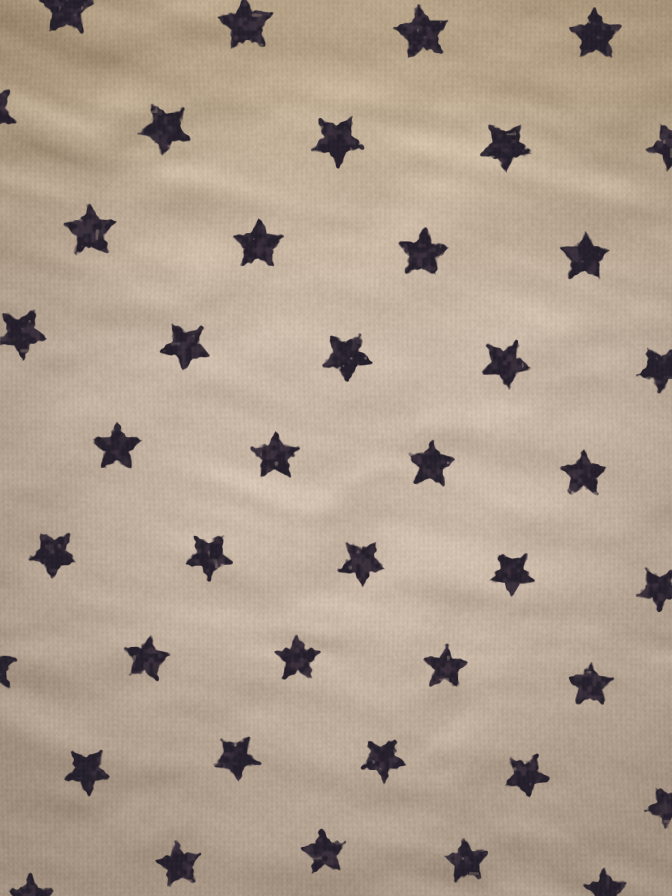
Write a WebGL 1 fragment shader that draws this pattern.

```glsl
precision highp float;
// Cream puckered knit fabric printed with staggered rows of navy stars.

uniform vec2 u_resolution;

const float PI = 3.14159265;
const int ROWS = 9;

// Row layout in canvas heights: constant, linear and quadratic terms of the row number
const vec3 SPACING = vec3(0.1966, -0.0068, 0.00026);
const vec3 ROW_X = vec3(0.3730, 0.0023, 0.00078);
const vec3 ROW_Y = vec3(0.0326, 0.1255, -0.0013);
const vec3 ROW_BEND = vec3(-0.0036, 0.0, 0.00024);
const float ROW_SLOPE = 0.0098;
const float COLUMN_BOW = 0.0016;

// Star shape, relative to the spacing of its row
const float STAR_RADIUS = 0.155;
const float INNER_RATIO = 0.51;
const float TIP_ROUNDING = 0.0011;
const float TILT_JITTER = 0.32;
const float EDGE_FRAY = 0.0036;
const float EDGE_SOFTNESS = 0.0013;

// Cloth
const vec2 KNIT_COUNT = vec2(190.0, 175.0);
const float KNIT_DEPTH = 0.018;
const float PUCKER_DEPTH = 0.15;
const vec3 CLOTH_LIGHT = vec3(0.785, 0.715, 0.650);
const vec3 CLOTH_DIM = vec3(0.620, 0.550, 0.485);
const vec3 WARM_TINT = vec3(0.0, -0.005, -0.045);
const vec3 INK_DARK = vec3(0.145, 0.125, 0.170);
const vec3 INK_FADED = vec3(0.235, 0.195, 0.240);

float hash(vec2 p) {
  vec3 q = fract(p.xyx * 0.1031);
  q += dot(q, q.yzx + 33.33);
  return fract((q.x + q.y) * q.z);
}

float noise(vec2 p) {
  vec2 cell = floor(p), f = fract(p);
  f = f * f * (3.0 - 2.0 * f);
  float top = mix(hash(cell), hash(cell + vec2(1.0, 0.0)), f.x);
  float bottom = mix(hash(cell + vec2(0.0, 1.0)), hash(cell + 1.0), f.x);
  return mix(top, bottom, f.y);
}

float quadratic(vec3 terms, float t) {
  return terms.x + t * (terms.y + t * terms.z);
}

// Signed distance to a five-pointed star, folded into half of one arm
float starDistance(vec2 p, float radius, float tilt) {
  float angle = atan(p.x, -p.y) + tilt;
  angle = mod(angle + PI / 5.0, PI * 0.4) - PI / 5.0;
  vec2 q = length(p) * vec2(cos(angle), abs(sin(angle)));
  vec2 tip = vec2(radius, 0.0);
  vec2 edge = radius * INNER_RATIO * vec2(cos(PI / 5.0), sin(PI / 5.0)) - tip;
  vec2 d = q - tip;
  float side = d.x * edge.y - d.y * edge.x;
  d -= edge * clamp(dot(d, edge) / dot(edge, edge), 0.0, 1.0);
  return length(d) * sign(side) - TIP_ROUNDING;
}

// Nearest star over all rows; alternate rows are shifted and upside down
float starField(vec2 p) {
  float nearest = 1.0;
  for (int i = 0; i < ROWS; i++) {
    float row = float(i);
    float odd = mod(row, 2.0);
    float spacing = quadratic(SPACING, row);
    float along = (p.x - quadratic(ROW_X, row)) / spacing;
    along += COLUMN_BOW * along * along / spacing;
    float column = floor(along + 0.5 * odd) + 0.5 - 0.5 * odd;
    vec2 center = vec2(quadratic(ROW_X, row) + column * spacing,
                       quadratic(ROW_Y, row) + column * ROW_SLOPE);
    center += column * column * vec2(-COLUMN_BOW, quadratic(ROW_BEND, row));
    float random = hash(vec2(column * 2.0 + 20.0, row + 7.0));
    float radius = spacing * (STAR_RADIUS - 0.003 * column + 0.008 * (random - 0.5));
    float tilt = odd * PI + (random - 0.5) * TILT_JITTER;
    nearest = min(nearest, starDistance(p - center, radius, tilt));
  }
  return nearest;
}

// Slanted soft dents, lit from above
float puckers(vec2 p) {
  vec2 q = vec2(p.x * 11.0, (p.y - p.x * 0.2) * 25.0) + 40.0;
  q += 0.8 * noise(p * 9.0 + 5.0);
  float relief = noise(q) - noise(q + vec2(0.15, 0.45));
  relief += 0.5 * (noise(q * 1.9) - noise(q * 1.9 + vec2(0.2, 0.5)));
  return relief * (0.3 + 0.6 * noise(p * 6.0 + 11.0));
}

// Columns of V-shaped stitches, slightly bent by the cloth
float knit(vec2 p) {
  vec2 q = (p + 0.012 * noise(p * 5.0)) * KNIT_COUNT;
  float stitch = cos(2.0 * PI * (q.y + abs(fract(q.x) - 0.5)));
  return 0.6 * cos(2.0 * PI * q.x) + 0.4 * stitch;
}

void main() {
  // Canvas heights, measured down from the top left
  vec2 p = vec2(gl_FragCoord.x, u_resolution.y - gl_FragCoord.y) / u_resolution.y;
  float grain = noise(p * 330.0 + 3.0) - 0.5;
  float weave = KNIT_DEPTH * knit(p) + 0.035 * grain;

  // Cloth with light falling off toward the borders
  float falloff = length((p - vec2(0.40, 0.45)) * vec2(1.15, 1.0));
  vec3 cloth = mix(CLOTH_LIGHT, CLOTH_DIM, smoothstep(0.15, 0.75, falloff));
  cloth += WARM_TINT * (1.0 - smoothstep(0.0, 0.4, p.y));
  cloth += PUCKER_DEPTH * puckers(p) + weave;

  // Ink, patchy and flaked here and there
  float patches = 0.6 * noise(p * 190.0) + 0.4 * noise(p * 70.0 + 9.0);
  vec3 ink = mix(INK_DARK, INK_FADED, smoothstep(0.4, 0.8, patches)) + 0.6 * weave;
  float flake = 0.35 * smoothstep(0.88, 0.98, noise(p * 120.0 + 17.0));

  float fray = EDGE_FRAY * (noise(p * 210.0 + 31.0) - 0.5);
  float soft = max(EDGE_SOFTNESS, 0.8 / u_resolution.y);
  float print = 1.0 - smoothstep(-soft, soft, starField(p) + fray);
  gl_FragColor = vec4(mix(cloth, ink, print * (1.0 - flake)), 1.0);
}
```
